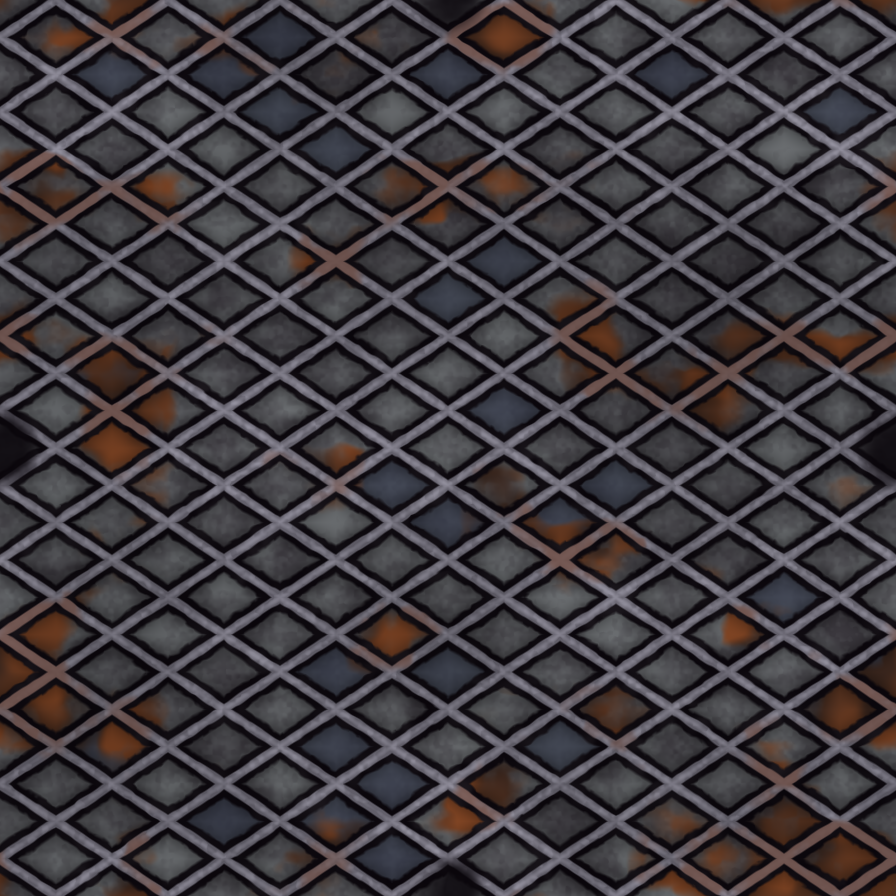
Write a WebGL 2 fragment shader that draws this texture.

```glsl
#version 300 es
precision highp float;
// Worn metal lattice: pale bars cross into 8 by 12 flat diamonds, each holding
// a grey plate behind a black groove. Skewed axes give the diamonds; wrapping
// cellular noise adds grain, grime and rust, so every edge tiles.
uniform vec2 u_resolution;
out vec4 fragColor;

const float TAU = 6.2831853;
const vec2 REPEATS = vec2(8.0, 12.0);
const float PLATE_EDGE = 0.325;  // half sizes within a diamond of half size 0.5
const float BAR_EDGE = 0.425;

const vec3 GROOVE = vec3(0.035, 0.02, 0.04);
const vec3 PLATE_DARK = vec3(0.20, 0.19, 0.21);
const vec3 PLATE_LIGHT = vec3(0.36, 0.37, 0.38);
const vec3 PLATE_BLUE = vec3(0.19, 0.21, 0.27);
const vec3 BAR_DARK = vec3(0.36, 0.35, 0.39);
const vec3 BAR_LIGHT = vec3(0.54, 0.53, 0.58);
const vec3 RUST_DARK = vec3(0.20, 0.13, 0.10);
const vec3 RUST_LIGHT = vec3(0.43, 0.23, 0.12);
const vec3 BAR_RUST = vec3(0.43, 0.31, 0.28);

float hash(vec2 p, float seed) {
  vec3 q = fract(vec3(p.xyx + seed * 7.31) * vec3(0.1031, 0.1030, 0.0973));
  q += dot(q, q.yzx + 33.33);
  return fract((q.x + q.y) * q.z);
}

// Soft cellular noise: values of jittered points blended by distance.
float cellNoise(vec2 uv, vec2 period, float seed) {
  vec2 p = uv * period;
  vec2 base = floor(p);
  float sum = 0.0;
  float total = 0.0;
  for (int y = -1; y <= 1; y++) {
    for (int x = -1; x <= 1; x++) {
      vec2 cell = base + vec2(x, y);
      vec2 id = mod(cell, period);
      vec2 jitter = vec2(hash(id, seed), hash(id, seed + 1.0));
      vec2 offset = cell + 0.2 + 0.6 * jitter - p;
      float weight = pow(max(1.3 - dot(offset, offset), 0.0), 4.0);
      sum += weight * hash(id, seed + 2.0);
      total += weight;
    }
  }
  return sum / max(total, 0.0001);
}

// Coverage above an edge, softened by at least one pixel.
float above(float edge, float value, float softness) {
  return smoothstep(edge - softness, edge + softness, value);
}

vec3 plateColor(vec2 id, float depth, float grime, float grain, float rust) {
  float tone = 0.65 * grime + 0.5 * hash(id, 3.0) + 0.6 * (grain - 0.5);
  vec3 color = mix(PLATE_DARK, PLATE_LIGHT, clamp(tone, 0.0, 1.0));
  color = mix(color, PLATE_BLUE, 0.7 * step(0.86, hash(id, 5.0)));
  vec3 rustColor = mix(RUST_DARK, RUST_LIGHT, clamp(1.4 * grime - 0.2, 0.0, 1.0));
  color = mix(color, rustColor, rust);
  return color * (1.08 - 0.7 * depth * depth);
}

vec3 barColor(float profile, float grime, float grain, float rust) {
  float tone = 0.6 * profile + 0.5 * (grime - 0.5) + 0.6 * (grain - 0.5);
  vec3 color = mix(BAR_DARK, BAR_LIGHT, clamp(tone, 0.0, 1.0));
  return mix(color, BAR_RUST, 0.85 * rust);
}

// Grimy spots halfway along the tile's sides.
float cornerGrime(vec2 uv, float noise) {
  vec2 wave = cos(TAU * uv);
  return smoothstep(0.955, 0.995, -wave.x * wave.y + 0.025 * (noise - 0.5));
}

void main() {
  vec2 uv = gl_FragCoord.xy / u_resolution;

  // Skewed axes turn the diamonds into unit squares.
  vec2 p = uv * REPEATS;
  vec2 skew = vec2(p.x + p.y, p.x - p.y);
  vec2 cell = floor(skew + 0.5);
  vec2 local = abs(skew - cell);
  vec2 id = mod(vec2(cell.x + cell.y, cell.x - cell.y), 2.0 * REPEATS);
  float reach = max(local.x, local.y);
  float pixel = length(REPEATS / u_resolution);

  // Wear at several scales.
  float patches = cellNoise(uv, vec2(10.0, 12.0), 11.0);
  float grime = cellNoise(uv, vec2(26.0, 32.0), 21.0);
  float flakes = cellNoise(uv, vec2(72.0, 80.0), 31.0);
  float grain = cellNoise(uv, vec2(190.0), 41.0);
  float stain = patches + 0.25 * (grime - 0.5) + 0.15 * (flakes - 0.5);
  float plateRust = smoothstep(0.60, 0.88, stain + 0.3 * (hash(id, 7.0) - 0.5));
  float barRust = smoothstep(0.62, 0.85, stain);

  // Plate, groove and bar, with chipped edges.
  float chipped = reach + 0.05 * (flakes - 0.5) + 0.03 * (grain - 0.5);
  float plateMask = 1.0 - above(PLATE_EDGE, chipped, max(0.03, pixel * 0.6));
  float barMask = above(BAR_EDGE, reach + 0.025 * (flakes - 0.5), max(0.018, pixel * 0.6));
  float profile = smoothstep(BAR_EDGE, 0.5, reach);

  vec3 groove = GROOVE + 0.07 * flakes * grime;
  vec3 plate = plateColor(id, reach / 0.5, grime, 0.5 * (grain + flakes), plateRust);
  vec3 color = mix(groove, plate, plateMask);
  color = mix(color, barColor(profile, grime, grain, barRust), barMask);

  // Broad shade and dark spots.
  color *= 0.9 + 0.2 * cellNoise(uv, vec2(5.0), 51.0);
  color = mix(color, GROOVE, 0.85 * cornerGrime(uv, grime));
  fragColor = vec4(color, 1.0);
}
```
